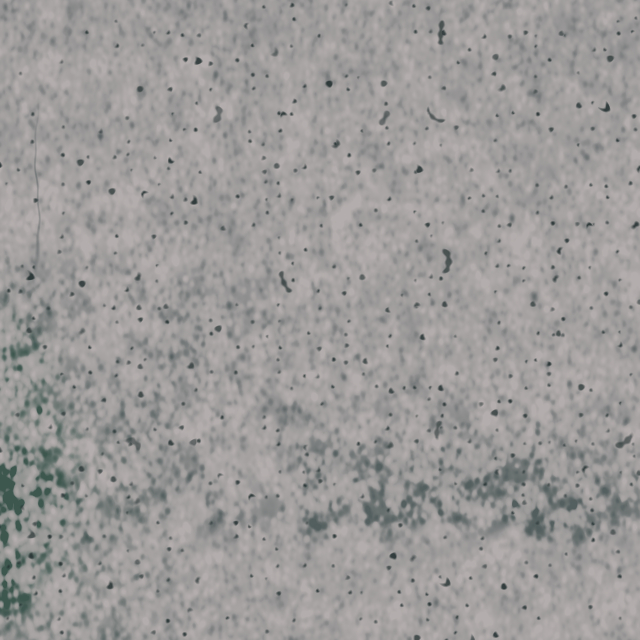
Reproduce this texture procedurally as a WebGL 1 fragment shader.

```glsl
precision highp float;
// Weathered concrete wall: mottled grey, green-grey damp stains and small dark pits.
uniform vec2 u_resolution;

#define BASE_TONE 0.115
#define GRAIN_SCALE vec2(145.0, 108.0)
#define GRAIN_CONTRAST 0.085
#define PATCH_SCALE 34.0
#define PATCH_CONTRAST 0.045
#define STAIN_AMOUNT 0.75
#define PIT_SOFTNESS 0.0024
#define PALE_CONCRETE vec3(0.685, 0.663, 0.662)
#define DARK_CONCRETE vec3(0.36, 0.39, 0.395)
#define GREEN_STAIN vec3(0.26, 0.355, 0.325)
#define PIT_COLOR vec3(0.13, 0.18, 0.18)

vec3 hash(vec2 cell) {
  vec3 h = fract(cell.xyx * vec3(0.1031, 0.1030, 0.0973));
  h += dot(h, h.yxz + 33.33);
  return fract((h.xxy + h.yxx) * h.zyx);
}

// Cellular spot noise: signed soft blobs at jittered points, deviation near 1.
float spotNoise(vec2 p) {
  vec2 cell = floor(p);
  float sum = 0.0;
  for (int j = -1; j <= 1; j++) {
    for (int i = -1; i <= 1; i++) {
      vec2 id = cell + vec2(float(i), float(j));
      vec3 rnd = hash(id);
      vec2 d = p - id - rnd.xy;
      float falloff = max(1.0 - dot(d, d), 0.0);
      sum += (rnd.z * 2.0 - 1.0) * falloff * falloff;
    }
  }
  return sum * 2.2;
}

// Scattered bent capsules, one per chosen cell; sizes are in canvas units.
float pits(vec2 p, float cells, float density, float radius, float halfLength) {
  vec2 id = floor(p * cells);
  vec3 place = hash(id + cells * 7.0);
  vec3 shape = hash(id + cells * 13.0 + 51.0);
  vec2 q = p - (id + 0.3 + 0.4 * place.xy) / cells;
  float angle = (shape.x - 0.5) * 2.2;
  float c = cos(angle), s = sin(angle);
  q = vec2(c * q.x - s * q.y, s * q.x + c * q.y);
  q.x += (shape.y - 0.5) * q.y * q.y / max(halfLength, 0.004);
  float reach = halfLength * (0.4 + 0.6 * shape.z);
  float width = radius * (0.6 + 0.6 * shape.y) * (1.0 + 0.3 * sin(q.y * 420.0 + shape.x * 6.0));
  float d = length(vec2(q.x, max(abs(q.y) - reach, 0.0))) - width;
  float soft = max(PIT_SOFTNESS, 1.0 / u_resolution.y);
  float strength = 0.55 + 0.45 * shape.z;
  return step(place.z, density) * strength * (1.0 - smoothstep(-soft, soft, d));
}

// Damp growth down the left side; x and y are warped canvas coordinates.
float leftStain(vec2 p) {
  float side = (1.0 - smoothstep(0.02, 0.15, p.x)) * smoothstep(0.0, 0.16, p.y);
  side *= 1.0 - smoothstep(0.42, 0.64, p.y);
  float corner = (1.0 - smoothstep(0.08, 0.38, p.x)) * (1.0 - smoothstep(0.24, 0.48, p.y));
  return side + 0.42 * corner;
}

// Tide band with a crisp lower edge, and a faint haze above it.
float tideStain(vec2 p) {
  float band = smoothstep(0.155, 0.20, p.y) * (1.0 - smoothstep(0.2, 0.44, p.y));
  float along = 0.3 + 0.65 * smoothstep(0.38, 0.52, p.x) * (1.0 - 0.5 * smoothstep(0.82, 0.92, p.x));
  vec2 h = (p - vec2(0.26, 0.49)) / vec2(0.2, 0.14);
  return band * along + 0.36 * exp(-dot(h, h));
}

// Thin vertical crack that thickens towards its foot.
float crack(vec2 p) {
  float x = p.x - 0.058 - 0.003 * sin(p.y * 31.0) - 0.001 * sin(p.y * 117.0);
  float width = 0.0012 + 0.003 * (1.0 - smoothstep(0.58, 0.67, p.y));
  float span = smoothstep(0.54, 0.62, p.y) * (1.0 - smoothstep(0.72, 0.87, p.y));
  return span * (1.0 - smoothstep(0.0, width + 0.0015, abs(x)));
}

void main() {
  vec2 p = gl_FragCoord.xy / u_resolution;

  // Surface mottling from fine to broad
  float grain = 0.8 * spotNoise(p * GRAIN_SCALE) + 0.5 * spotNoise(p * GRAIN_SCALE * 0.53 + 17.0);
  float patches = spotNoise(p * PATCH_SCALE + 5.0);
  float broad = spotNoise(p * 11.0 + 31.0);
  float tone = BASE_TONE + GRAIN_CONTRAST * grain + PATCH_CONTRAST * patches + 0.025 * broad;
  tone += 0.1 * max(grain - 0.9, 0.0) + 0.07 * smoothstep(0.65, 1.0, p.y);

  // Stains break up into flecks along the grain
  vec2 warped = p + vec2(0.018, 0.014) * broad + 0.007 * patches;
  float left = leftStain(warped);
  float stain = (left + tideStain(warped)) * clamp(0.85 + 0.3 * broad, 0.2, 1.5);
  float fleck = smoothstep(-0.6, 1.9, grain + 0.8 * patches);
  tone += STAIN_AMOUNT * stain * (0.14 + 0.85 * fleck);
  tone += 0.4 * crack(p);

  vec3 shade = mix(DARK_CONCRETE, GREEN_STAIN, clamp(left + 0.2 * stain, 0.0, 1.0));
  vec3 color = mix(PALE_CONCRETE, shade, clamp(tone, -0.06, 1.05));

  // Air holes: specks, round pits and curved gouges
  float holes = pits(p, 47.0, 0.2, 0.0022, 0.0006);
  holes = max(holes, pits(p + 0.37, 23.0, 0.15, 0.0038, 0.002));
  holes = max(holes, 0.85 * pits(p + 0.61, 8.0, 0.2, 0.0038, 0.018));
  color = mix(color, PIT_COLOR, 0.9 * holes);

  gl_FragColor = vec4(color, 1.0);
}
```
